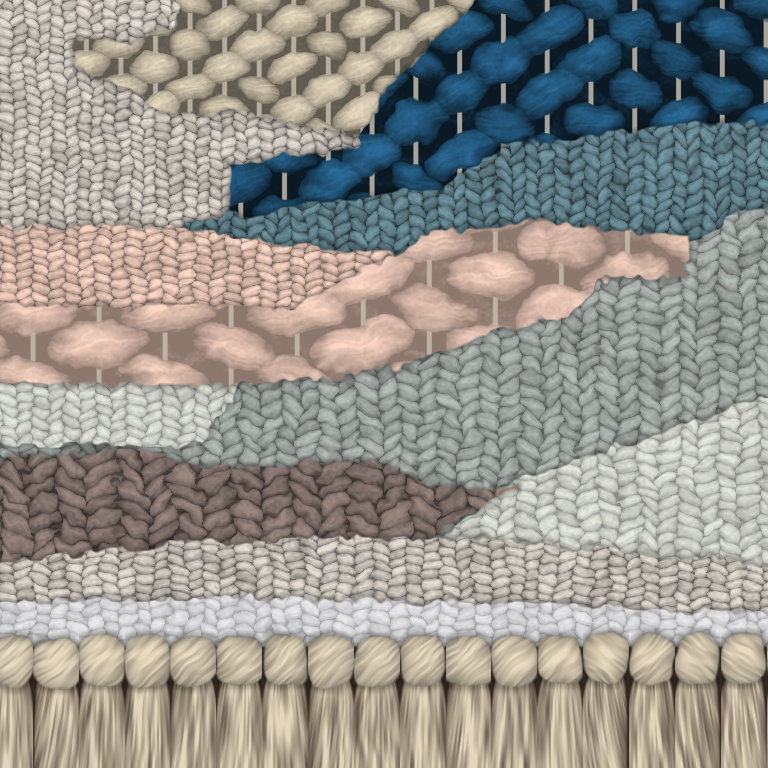
A Shadertoy shader for this texture:

```glsl
// A hand-woven wall hanging: bands of flat weave, plump roving and ribbon above
// a knotted fringe. Bands are layered from the top down along bent edges and
// filled with domed stitches shaded by hashed value noise.

// Yarns: colour, then brightness of their gaps
const vec4 LINEN = vec4(.86, .83, .79, .54), CREAM = vec4(.86, .81, .71, .44);
const vec4 NAVY = vec4(.15, .38, .54, .26), TEAL = vec4(.42, .56, .60, .48);
const vec4 PINK = vec4(.95, .81, .74, .58), GREY = vec4(.68, .71, .69, .60);
const vec4 WHITE = vec4(.87, .88, .84, .68), BROWN = vec4(.57, .50, .47, .48);
const vec4 BAND = vec4(.89, .89, .90, .76);
const vec3 FRINGE_DARK = vec3(.24, .19, .15), WARP = vec3(.77, .74, .68);
const float KNOT_SPACING = .0597, KNOT_START = .013, KNOT_Y = .86;
const float EDGE_SOFT = .0022, EDGE_WOBBLE = .009, SHADOW = .25;
const vec2 OVAL = vec2(.70, .34); // half size of a plump stitch, in cells

float hash(vec2 p) {
  vec3 a = fract(p.xyx * .1031);
  a += dot(a, a.yzx + 33.33);
  return fract((a.x + a.y) * a.z);
}

float noise(vec2 p) {
  vec2 i = floor(p), f = fract(p);
  f *= f * (3. - 2. * f);
  return mix(mix(hash(i), hash(i + vec2(1, 0)), f.x),
             mix(hash(i + vec2(0, 1)), hash(i + 1.), f.x), f.y);
}

vec2 jitter(vec2 p) { return vec2(noise(p), noise(p + 37.)) - .5; }

vec3 shade(vec4 yarn, float lit) {
  return yarn.rgb * mix(yarn.a, 1., clamp(lit, -.2, 1.12));
}

// Height of a bent line through four points with rising X
float bend(float x, vec4 X, vec4 Y) {
  vec3 s = clamp((x - X.xyz) / (X.yzw - X.xyz), 0., 1.);
  return Y.x + dot(s, Y.yzw - Y.xyz);
}

// Flat weave: columns of small leaning stitches with fuzzy fibres
vec3 weave(vec2 q, float w, float h, float slant, vec4 yarn) {
  vec2 g = q / vec2(w, h) + .45 * jitter(q * 24.) + .4 * jitter(q * 75.);
  float column = floor(g.x), odd = mod(column, 2.), x = fract(g.x) - .5;
  g.y += .5 * odd + .4 * hash(vec2(column, 3)) + slant * (2. * odd - 1.) * x;
  vec2 f = vec2(x, fract(g.y) - .5), a = abs(2. * f);
  float dome = sqrt(max(0., 1. - .75 * a.x * a.x * a.x - .9 * a.y * a.y));
  float fuzz = noise(g * vec2(3, 8)) + noise(q * 260.) - 1.;
  float rnd = hash(vec2(column, floor(g.y))) - .5;
  return shade(yarn, dome * (.92 - .4 * f.y) + .26 * fuzz + .35 * rnd);
}

// Plump overlapping stitches; straight warp shows between them
vec3 plump(vec2 q, float w, float h, float crease, vec4 yarn) {
  vec2 g = q / vec2(w, h);
  vec2 bent = g + vec2(.25, .16) * jitter(q * 32.) + .08 * jitter(q * 90.);
  float best = 0., lit = 0.;
  for (float i = -1.; i < 2.; i++) {
    float column = floor(g.x) + i, y = bent.y + .5 * mod(column, 2.);
    float rnd = hash(vec2(column, floor(y)));
    vec2 f = vec2(bent.x - column - .5, fract(y) - .5);
    f.y += (rnd - .5) * .6 * f.x;
    vec2 n = f / (OVAL * (.88 + .24 * rnd));
    float dome = sqrt(max(0., 1. - dot(n, n)));
    float fibre = noise(vec2(n.x * 2. + rnd * 40., n.y * 9. + n.x * 2.)) - .5;
    if (dome > best) {
      best = dome;
      lit = dome * (.92 - .22 * n.y) + .22 * (fibre + rnd - .5);
    }
  }
  float fold = noise(q * vec2(35, 65) + 2. * noise(q * 30.)) - .55;
  lit += crease * fold + .14 * (noise(q * 280.) - .5);
  float thread = smoothstep(.0042, .0022, abs(fract(g.x) - .5) * w);
  return mix(shade(yarn, max(lit, 0.)), WARP, .85 * thread * smoothstep(.5, .25, best));
}

// Lay one band over another, with a contact shadow outside it
void lay(inout vec3 col, vec3 band, float d) {
  col *= 1. - SHADOW * smoothstep(-.01, 0., d);
  col = mix(col, band, smoothstep(-EDGE_SOFT, EDGE_SOFT, d));
}

void fringe(inout vec3 col, vec2 q) {
  float k = (q.x - KNOT_START) / KNOT_SPACING, id = floor(k + .5), f = k - id;
  float rnd = hash(vec2(id, 7)), drop = clamp((q.y - .88) / .12, 0., 1.);
  lay(col, FRINGE_DARK, q.y - .842);
  // Tassel strands fan out below each knot
  float wide = mix(.34, .62, sqrt(drop)), x = (f - (rnd - .5) * .4 * drop) / wide;
  float sway = x + (rnd - .5) * 2. * drop + id * 3.;
  float strand = noise(vec2(sway * 5. + 2. * noise(q * 18.), q.y * 18.))
               + noise(vec2(sway * 13., q.y * 26.));
  float body = sqrt(max(0., 1. - .8 * x * x)) * (.22 + .6 * strand);
  lay(col, mix(FRINGE_DARK, CREAM.rgb, min(body, 1.05)),
      min(q.y - .875, (1. - abs(x)) * wide * KNOT_SPACING));
  // Wrapped knot
  vec2 n = vec2(f / (.47 + .08 * rnd), (q.y - KNOT_Y - .01 * (rnd - .5)) / .033);
  n += .22 * jitter(q * 45.);
  float r = pow(dot(pow(abs(n), vec2(2.8)), vec2(1)), 1. / 2.8);
  float turn = n.y + n.x * (rnd > .35 ? .8 : -.6);
  float wrap = noise(vec2(turn * 8. + id * 5., n.x * 1.5 + id));
  float lit = sqrt(max(0., 1. - r * r)) * (.72 - .15 * n.y) + .5 * wrap;
  lay(col, shade(CREAM, lit), (1. - r) * .03);
}

void mainImage(out vec4 fragColor, in vec2 fragCoord) {
  vec2 q = fragCoord / iResolution.xy;
  q.y = 1. - q.y; // measured down from the top
  vec2 e = q + EDGE_WOBBLE * (jitter(q * 40.) + jitter(q * 95.));
  float x = e.x, y = e.y, top, low;

  // Linen, cream roving, navy ribbon, teal, grey
  vec3 col = weave(q, .017, .0125, .45, LINEN);
  top = bend(x, vec4(.1, .17, .225, .24), vec4(.055, .055, .035, -.02));
  low = bend(x, vec4(.1, .21, .33, .47), vec4(.085, .14, .15, .18));
  lay(col, plump(q, .045, .058, .1, CREAM), min(min(y - top, low - y), x - .1));
  top = bend(x, vec4(.3, .47, .5, .64), vec4(.212, .19, .12, -.02));
  lay(col, plump(q, .057, .08, .4, NAVY), min(y - top, x - .3));
  top = bend(x, vec4(.24, .57, .66, .9), vec4(.288, .245, .19, .16));
  lay(col, weave(q, .019, .016, .7, TEAL), min(y - top, x - .24));
  top = bend(x, vec4(.55, .88, .93, 1), vec4(.34, .325, .295, .265));
  lay(col, weave(q, .026, .018, .7, GREY), y - top);

  // Pink weave, white patch, pink ribbon
  top = bend(x, vec4(0, .24, .38, .53), vec4(.296, .296, .32, .33));
  lay(col, weave(q, .021, .012, .45, PINK), min(min(y - top, .43 - y), .54 - x));
  lay(col, weave(q, .021, .014, .6, WHITE), min(min(y - .48, .58 - y), .61 - x - .6 * y));
  top = bend(x, vec4(.38, .46, .56, .68), vec4(.4, .36, .303, .288)) + .02 * smoothstep(.68, .9, x);
  low = bend(x, vec4(.3, .5, .6, .76), vec4(.5, .485, .445, .405)) - .045 * smoothstep(.74, .79, x);
  lay(col, plump(q, .086, .09, .42, PINK), min(min(y - top, low - y), .895 - x));

  // White wedge, brown roving, linen, white band
  top = bend(x, vec4(.58, .66, .82, 1), vec4(.7, .63, .575, .515));
  lay(col, weave(q, .026, .016, .6, WHITE), min(y - top, x - .58));
  top = bend(x, vec4(0, .17, .27, .44), vec4(.597, .585, .61, .6)) + .035 * smoothstep(.46, .6, x);
  low = bend(x, vec4(0, .25, .56, .66), vec4(.74, .71, .7, .64));
  lay(col, weave(q, .038, .022, .9, BROWN), min(min(y - top, low - y), .67 - x));
  top = bend(x, vec4(0, .25, .6, 1), vec4(.73, .705, .7, .735));
  lay(col, weave(q, .022, .0125, .45, LINEN), y - top);
  top = bend(x, vec4(0, .3, .7, 1), vec4(.785, .78, .785, .8));
  lay(col, weave(q, .022, .016, .4, BAND), y - top);
  fringe(col, q);
  fragColor = vec4(col, 1);
}
```
